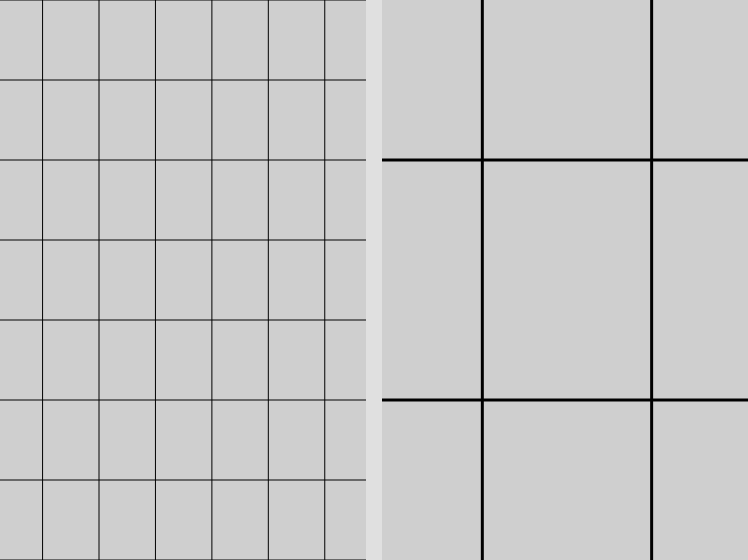
Left, the full canvas; right, a detail of the centre.
Give the GLSL for this pattern, as a Shadertoy shader.

```glsl
// A plain pale grey sheet ruled into upright rectangles by thin black lines.
// Each line family is a repeated 1D distance, smoothed by the exact share of
// a pixel that the line covers.

#define COLUMNS 6.485        // cells across the canvas
#define ROWS 7.0             // cells down the canvas
#define FIRST_COLUMN 0.1163  // first upright line, as a share of the width
#define LINE_WIDTH 0.00178   // as a share of the canvas height
#define PAPER vec3(0.81)
#define INK vec3(0.0)

// Signed distance to the nearest line of a family with the given spacing
vec2 nearestLine(vec2 p, vec2 spacing) {
    return p - spacing * floor(p / spacing + 0.5);
}

// Share of a pixel covered by a line, at signed distance d from its centre
vec2 lineCoverage(vec2 d, float pixel) {
    float halfLine = 0.5 * LINE_WIDTH;
    vec2 upper = min(d + 0.5 * pixel, vec2(halfLine));
    vec2 lower = max(d - 0.5 * pixel, vec2(-halfLine));
    return clamp((upper - lower) / pixel, 0.0, 1.0);
}

void mainImage(out vec4 fragColor, in vec2 fragCoord) {
    // Canvas height is one unit
    float pixel = 1.0 / iResolution.y;
    vec2 canvas = vec2(iResolution.x * pixel, 1.0);
    vec2 p = fragCoord * pixel;

    // Upright lines start inside the left edge; level lines meet both ends
    vec2 spacing = canvas / vec2(COLUMNS, ROWS);
    vec2 origin = vec2(FIRST_COLUMN * canvas.x, 0.0);
    vec2 cover = lineCoverage(nearestLine(p - origin, spacing), pixel);

    // Union of both families
    float ink = 1.0 - (1.0 - cover.x) * (1.0 - cover.y);
    fragColor = vec4(mix(PAPER, INK, ink), 1.0);
}
```
